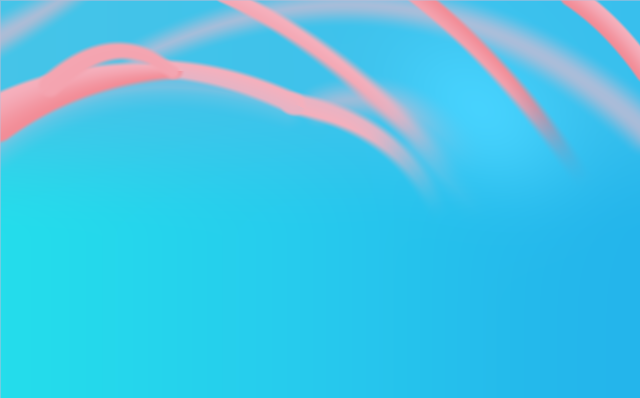
This background is drawn by a WebGL 2 fragment shader. Its source:

```glsl
#version 300 es
precision highp float;
// Soft pink strands arching over a cyan-to-blue backdrop.
// Each strand is a quadratic curve with tapered width, blurred edges,
// two-tone shading across it and a fade along its length.
uniform vec2 u_resolution;
out vec4 fragColor;

const float HEIGHT = 0.62; // scene height when its width is 1
const vec3 ROSE = vec3(0.96, 0.69, 0.74);
const vec3 CORAL = vec3(0.95, 0.55, 0.59);
const vec3 LILAC = vec3(0.76, 0.74, 0.84);
const vec3 MIST = vec3(0.53, 0.77, 0.89);
const vec3 SLATE = vec3(0.38, 0.62, 0.79);

vec2 curve(vec2 a, vec2 b, vec2 c, float t) {
  return mix(mix(a, b, t), mix(b, c, t), t);
}

// Returns the signed distance (positive below) and the place along the curve.
vec2 nearest(vec2 p, vec2 a, vec2 b, vec2 c) {
  vec2 chord = c - a;
  float t = clamp(dot(p - a, chord) / dot(chord, chord), 0.0, 1.0);
  for (int i = 0; i < 7; i++) {
    vec2 slope = 2.0 * mix(b - a, c - b, t);
    t += dot(p - curve(a, b, c, t), slope) / dot(slope, slope);
    t = clamp(t, 0.0, 1.0);
  }
  vec2 g = mix(b - a, c - b, t);
  vec2 d = p - curve(a, b, c, t);
  float side = g.x * d.y - g.y * d.x < 0.0 ? -1.0 : 1.0;
  return vec2(side * length(d), t);
}

// width and blur run from start to end; fade is the range where it dissolves.
vec3 strand(vec3 under, vec2 p, vec2 a, vec2 b, vec2 c, vec2 width, vec2 blur,
            vec2 fade, float opacity, vec3 upper, vec3 lower, vec3 tail) {
  vec2 n = nearest(p, a, b, c);
  float w = mix(width.x, width.y, n.y);
  float soft = mix(blur.x, blur.y, n.y);
  float cover = 1.0 - smoothstep(w - soft, w + soft, abs(n.x));
  cover *= opacity * (1.0 - smoothstep(fade.x, fade.y, n.y));
  vec3 tint = mix(upper, lower, smoothstep(-w, w, n.x));
  tint = mix(tint, tail, smoothstep(fade.x - 0.15, fade.y, n.y));
  return mix(under, tint, cover);
}

vec3 backdrop(vec2 p) {
  vec3 col = mix(vec3(0.14, 0.87, 0.92), vec3(0.15, 0.79, 0.93), smoothstep(-0.1, 0.6, p.x));
  col = mix(col, vec3(0.14, 0.71, 0.92), smoothstep(0.4, 1.0, p.x));
  vec3 haze = mix(vec3(0.27, 0.77, 0.91), vec3(0.22, 0.75, 0.93), p.x);
  col = mix(col, haze, 1.0 - smoothstep(0.12, 0.37, p.y));
  // Diagonal patch of light between the strands
  vec2 q = mat2(0.8, 0.6, 0.6, -0.8) * (p - vec2(0.75, 0.17));
  float glow = exp(-dot(q * vec2(7.0, 10.0), q * vec2(7.0, 10.0)));
  return mix(col, vec3(0.28, 0.83, 1.0), 0.9 * glow);
}

void main() {
  vec2 uv = gl_FragCoord.xy / u_resolution;
  vec2 p = vec2(uv.x, (1.0 - uv.y) * HEIGHT);
  vec2 whole = vec2(1.0, 2.0);
  vec3 col = backdrop(p);

  // Distant blurred arcs
  col = strand(col, p, vec2(0.215, 0.089), vec2(0.650, -0.119), vec2(1.010, 0.202),
               vec2(0.013, 0.024), vec2(0.018, 0.022), whole, 0.78,
               LILAC, mix(LILAC, ROSE, 0.25 * uv.x), LILAC);
  col = strand(col, p, vec2(-0.02, 0.066), vec2(0.05, 0.030), vec2(0.125, -0.02),
               vec2(0.020, 0.012), vec2(0.018), whole, 0.75, LILAC, mix(LILAC, ROSE, 0.4), LILAC);
  col = strand(col, p, vec2(-0.01, 0.235), vec2(0.18, 0.08), vec2(0.45, 0.170),
               vec2(0.016, 0.012), vec2(0.024), whole, 0.55, LILAC, MIST, MIST);

  // Haze around the central crossing
  col = strand(col, p, vec2(0.500, 0.165), vec2(0.638, 0.115), vec2(0.752, 0.282),
               vec2(0.018, 0.020), vec2(0.020, 0.028), vec2(0.45, 1.0), 0.65,
               LILAC, mix(LILAC, ROSE, 0.5), MIST);
  col = strand(col, p, vec2(0.65, 0.23), vec2(0.70, 0.28), vec2(0.76, 0.345),
               vec2(0.010), vec2(0.020), vec2(0.2, 1.0), 0.35, MIST, MIST, MIST);

  // Falling strands, from the left to the right
  col = strand(col, p, vec2(0.349, -0.008), vec2(0.534, 0.072), vec2(0.718, 0.285),
               vec2(0.012, 0.015), vec2(0.003, 0.014), vec2(0.68, 1.0), 1.0,
               ROSE, mix(ROSE, CORAL, 0.25), LILAC);
  col = strand(col, p, vec2(0.648, -0.010), vec2(0.797, 0.104), vec2(0.922, 0.297),
               vec2(0.014, 0.012), vec2(0.003, 0.010), vec2(0.62, 1.0), 1.0,
               CORAL, mix(ROSE, CORAL, 0.4), SLATE);
  col = strand(col, p, vec2(0.892, -0.007), vec2(0.957, 0.036), vec2(1.010, 0.112),
               vec2(0.017), vec2(0.003), whole, 1.0, ROSE, CORAL, CORAL);

  // Long arch: its tail, its middle, then the forked left end
  col = strand(col, p, vec2(0.456, 0.161), vec2(0.638, 0.195), vec2(0.693, 0.349),
               vec2(0.016, 0.012), vec2(0.005, 0.011), vec2(0.38, 1.0), 1.0,
               mix(ROSE, LILAC, 0.25), ROSE, mix(MIST, LILAC, 0.5));
  col = strand(col, p, vec2(0.247, 0.107), vec2(0.352, 0.111), vec2(0.460, 0.162),
               vec2(0.013, 0.016), vec2(0.005), whole, 1.0, ROSE, mix(ROSE, LILAC, 0.3), ROSE);
  col = strand(col, p, vec2(-0.007, 0.186), vec2(0.117, 0.111), vec2(0.273, 0.111),
               vec2(0.036, 0.011), vec2(0.004, 0.006), whole, 1.0, ROSE, CORAL, ROSE);
  col = strand(col, p, vec2(0.078, 0.133), vec2(0.182, 0.037), vec2(0.270, 0.113),
               vec2(0.017, 0.009), vec2(0.005), whole, 1.0,
               mix(ROSE, CORAL, 0.3), mix(ROSE, CORAL, 0.35), ROSE);

  // Pale rim along the top and left edges
  float rim = 1.0 - smoothstep(0.0006, 0.0022, min(p.x, p.y));
  col = mix(col, LILAC, 0.5 * rim);
  fragColor = vec4(col, 1.0);
}
```
